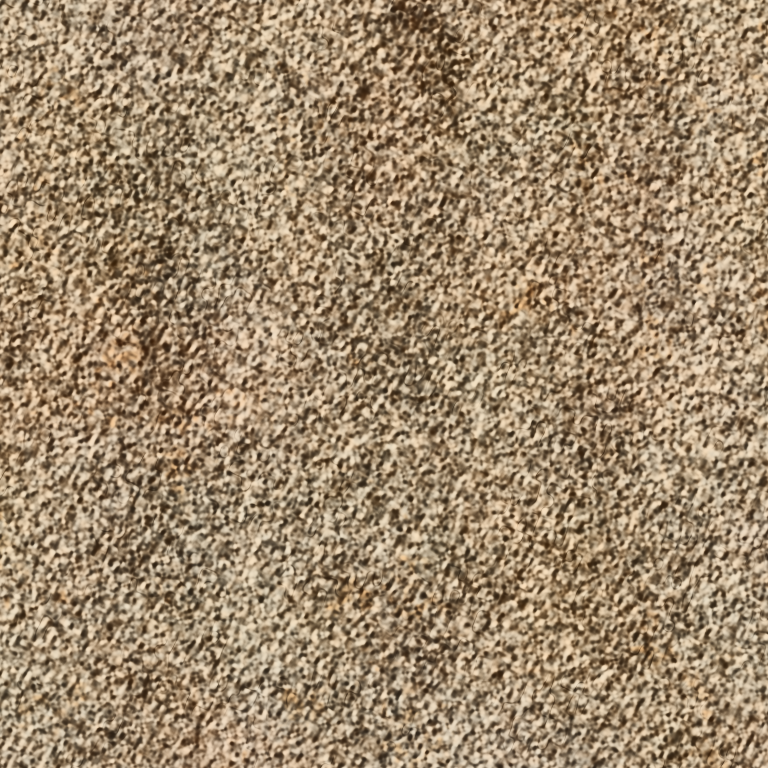
This texture is drawn by a Shadertoy shader. Its source:

```glsl
float hash(vec2 p) {
    vec3 q = fract(vec3(p.xyx) * 0.1031);
    q += dot(q, q.yzx + 33.33);
    return fract((q.x + q.y) * q.z);
}

// Smooth value noise in the range -1 to 1
float noise(vec2 p) {
    vec2 cell = floor(p), f = fract(p);
    f = f * f * (3.0 - 2.0 * f);
    float low = mix(hash(cell), hash(cell + vec2(1, 0)), f.x);
    float high = mix(hash(cell + vec2(0, 1)), hash(cell + vec2(1, 1)), f.x);
    return 2.0 * mix(low, high, f.y) - 1.0;
}

vec2 turn(vec2 p, float angle) {
    float c = cos(angle), s = sin(angle);
    return vec2(c * p.x - s * p.y, s * p.x + c * p.y) + 7.0;
}

float fbm(vec2 p) {
    float sum = 0.0, weight = 0.55;
    for (int i = 0; i < 4; i++) {
        sum += weight * noise(p);
        p = turn(p * 2.03, 0.9);
        weight *= 0.55;
    }
    return sum;
}

// Height of the rough stone surface
float relief(vec2 p) {
    return noise(turn(p, 0.5) * vec2(175, 140))
         + 0.5 * noise(turn(p, 1.3) * 85.0);
}

void mainImage(out vec4 fragColor, in vec2 fragCoord) {
    vec2 uv = fragCoord / iResolution.y;

    // Bend the domain slightly so that grains become irregular
    vec2 bend = vec2(noise(uv * 90.0 + 11.0), noise(uv * 90.0 + 47.0));
    vec2 p = uv + 0.001 * bend;

    // Broad weathering with faint upright dark bands
    float weather = fbm(uv * vec2(5.0, 3.5) + 3.0);
    float band = cos(6.2832 * (uv.x - 0.19 + 0.07 * weather) / 0.305);
    float shade = 0.60 + 0.09 * weather - 0.045 * band;
    shade += 0.06 * noise(turn(uv, 0.4) * vec2(38, 27));

    // Mineral grains
    float coarse = noise(turn(p, 0.7) * vec2(180, 150) + 5.0);
    float fine = noise(turn(p, 2.1) * 245.0 + 31.0);
    shade += 0.39 * coarse + 0.40 * fine;

    // Light falling across the relief from the upper left
    shade += 0.40 * (relief(p) - relief(p + vec2(-0.0029, 0.0025)));

    // Thin creases between clumps of grains
    float crease = 1.0 - smoothstep(0.0, 0.3, abs(noise(turn(p, 0.35) * vec2(98, 70))));
    shade -= 0.26 * crease * smoothstep(-0.4, 0.5, noise(uv * 21.0 + 60.0));

    // Sparse, ragged and mostly upright cracks
    vec2 crackPoint = turn(uv + 0.008 * bend + 0.002 * vec2(coarse, fine), 0.25) * vec2(21, 9);
    float crack = 1.0 - smoothstep(0.03, 0.17, abs(noise(crackPoint)));
    crack *= smoothstep(-0.1, 0.5, noise(uv * 15.0 + 90.0));
    shade -= 0.32 * crack * smoothstep(0.0, 0.6, 0.45 * band - weather);

    // Ease the extremes so that the middle tones spread evenly
    shade = 0.51 + 0.6 * tanh(2.0 * (shade - 0.5));

    // Stone colours from shadow to lit grain
    vec3 shadow = vec3(0.24, 0.17, 0.10);
    vec3 sand = vec3(0.57, 0.482, 0.372);
    vec3 cream = vec3(0.89, 0.81, 0.70);
    vec3 color = shade < 0.5 ? mix(shadow, sand, shade * 2.0)
                             : mix(sand, cream, shade * 2.0 - 1.0);

    // Rusty, grey and olive tints
    float warmth = 0.8 * fbm(uv * 4.0 + 80.0) + 0.55 * noise(p * 110.0 + 19.0);
    color += warmth * vec3(0.035, -0.004, -0.035);
    float rust = smoothstep(0.35, 1.0, fbm(uv * 13.0 + 130.0) + 0.4 * noise(p * 110.0));
    color = mix(color, color * vec3(1.0, 0.90, 0.76), rust);
    color.g += 0.012 * fbm(uv * 6.0 + 200.0);

    fragColor = vec4(clamp(color, 0.0, 1.0), 1.0);
}
```
